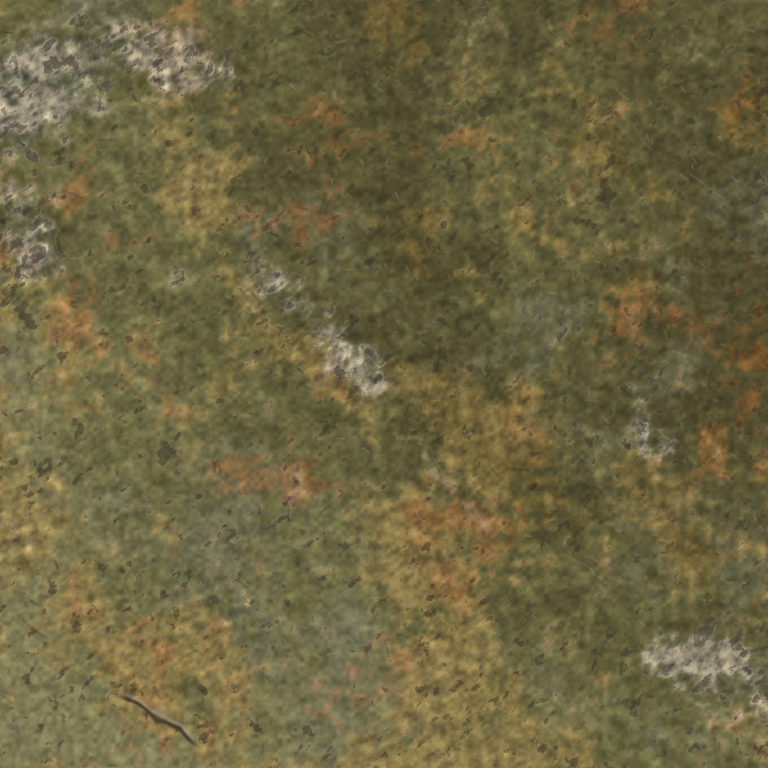
This texture is drawn by a Shadertoy shader. Its source:

```glsl
// Weathered olive slate with ochre veins, rust stains, pale mineral patches and scratches.

const vec3 DARK_OLIVE = vec3(0.320, 0.302, 0.185);
const vec3 MID_OLIVE = vec3(0.400, 0.390, 0.245);
const vec3 LIGHT_OLIVE = vec3(0.495, 0.478, 0.330);
const vec3 DEEP_OCHRE = vec3(0.435, 0.370, 0.200);
const vec3 OCHRE = vec3(0.550, 0.475, 0.285);
const vec3 RUST = vec3(0.520, 0.350, 0.195);
const vec3 GREY_GREEN = vec3(0.425, 0.425, 0.350);
const vec3 PALE = vec3(0.625, 0.580, 0.505);
const vec3 CRACK = vec3(0.190, 0.180, 0.145);

float hash(vec2 p) {
    return fract(sin(dot(p, vec2(127.1, 311.7))) * 43758.55);
}

float noise(vec2 p) {
    vec2 i = floor(p), f = fract(p);
    f = f * f * (3.0 - 2.0 * f);
    return mix(mix(hash(i), hash(i + vec2(1, 0)), f.x),
               mix(hash(i + vec2(0, 1)), hash(i + vec2(1, 1)), f.x), f.y);
}

mat2 rotation(float a) {
    return mat2(cos(a), sin(a), -sin(a), cos(a));
}

float fbm(vec2 p) {
    float sum = 0.0, amp = 0.5;
    for (int i = 0; i < 5; i++) {
        sum += amp * noise(p);
        p = rotation(0.6) * p * 2.03 + 17.3;
        amp *= 0.5;
    }
    return sum;
}

float segment(vec2 p, vec2 a, vec2 b) {
    vec2 pa = p - a, ba = b - a;
    return length(pa - ba * clamp(dot(pa, ba) / dot(ba, ba), 0.0, 1.0));
}

// Soft falloff around a segment: 1 on it, 0 beyond the radius
float band(vec2 p, vec2 a, vec2 b, float radius) {
    return 1.0 - smoothstep(0.0, radius, segment(p, a, b));
}

// Scattered short strokes, one candidate per cell
float strokes(vec2 p, float cells, float angle, float spread, float len, float width, float chance) {
    vec2 home = floor(p * cells);
    float mask = 0.0, blur = 1.3 / iResolution.y;
    for (int y = -1; y <= 1; y++)
    for (int x = -1; x <= 1; x++) {
        vec2 id = home + vec2(x, y);
        if (hash(id + 3.7) > chance) continue;
        vec2 center = (id + vec2(hash(id + 11.3), hash(id + 23.9))) / cells;
        float a = angle + spread * (hash(id + 31.1) - 0.5);
        vec2 reach = vec2(cos(a), sin(a)) * len * (0.2 + 0.8 * hash(id + 47.5));
        float d = segment(p, center - reach, center + reach);
        float strength = 0.3 + 0.7 * hash(id + 53.3);
        mask = max(mask, strength * (1.0 - smoothstep(width - blur, width + blur, d)));
    }
    return mask;
}

// Slope of the surface grain, lit from the upper left
float relief(vec2 p, float scale) {
    vec2 q = rotation(0.8) * p * vec2(scale, scale * 0.65);
    return fbm(q) - fbm(q + vec2(-0.2, 0.75));
}

void mainImage(out vec4 fragColor, in vec2 fragCoord) {
    vec2 p = fragCoord / iResolution.xy;
    vec2 wobble = vec2(fbm(p * 6.0 + 4.1), fbm(p * 6.0 + 31.7)) - 0.48;
    vec2 fine = vec2(noise(p * 55.0), noise(p * 55.0 + 9.0)) - 0.5;
    vec2 w = p + 0.10 * wobble + 0.018 * fine;
    float mottle = fbm(p * 28.0 + 7.0) - 0.48;
    float flecks = fbm(rotation(0.8) * p * vec2(95.0, 65.0) + 3.0) - 0.48;
    float grain = relief(p, 90.0);

    // Olive ground: dark upper right, lighter lower left
    float slope = dot(p - 0.5, vec2(-0.58, -0.42));
    float tone = 0.50 + 0.72 * slope + 0.75 * (fbm(w * 4.0 + 2.0) - 0.48) + 0.5 * mottle + 0.4 * flecks;
    vec3 color = mix(DARK_OLIVE, MID_OLIVE, smoothstep(0.08, 0.52, tone));
    color = mix(color, LIGHT_OLIVE, smoothstep(0.42, 0.84, tone));
    float cool = fbm(w * 7.0 + 61.0) + 0.5 * mottle + 0.4 * flecks;
    color = mix(color, GREY_GREEN, 0.45 * smoothstep(0.52, 0.75, cool));

    // Ochre veins
    float veins = band(w, vec2(0.20, 0.90), vec2(0.30, 0.69), 0.11);
    veins = max(veins, band(w, vec2(0.32, 0.64), vec2(0.62, 0.32), 0.05));
    veins = max(veins, band(w, vec2(0.56, 0.36), vec2(0.58, 0.02), 0.15));
    veins = max(veins, band(w, vec2(0.64, 0.41), vec2(0.82, 0.62), 0.05));
    vec2 along = rotation(0.85) * w * vec2(6.0, 9.0);
    float ochre = fbm(along + 13.0) + 0.25 * veins + 0.20 * slope + 0.6 * mottle + 0.5 * flecks;
    vec3 ochreColor = mix(DEEP_OCHRE, OCHRE, smoothstep(0.20, 0.70, tone + 0.2 * veins));
    color = mix(color, ochreColor, 0.85 * smoothstep(0.46, 0.74, ochre));

    // Rust stains
    float arc = band(w, vec2(0.87, 0.60), vec2(1.0, 0.54), 0.035);
    float rust = fbm(w * 10.0 + 83.0) + 0.07 * veins + 0.18 * arc + 0.5 * mottle + 0.5 * flecks;
    color = mix(color, RUST + 0.20 * (tone - 0.4), 0.65 * smoothstep(0.62, 0.88, rust));

    // Pale mineral patches
    float pale = band(w, vec2(0.02, 0.87), vec2(0.10, 0.92), 0.10);
    pale = max(pale, 0.7 * band(w, vec2(0.12, 0.94), vec2(0.27, 0.90), 0.08));
    pale = max(pale, 0.8 * band(w, vec2(0.0, 0.74), vec2(0.04, 0.69), 0.08));
    pale = max(pale, 0.55 * band(w, vec2(0.36, 0.63), vec2(0.44, 0.56), 0.055));
    pale = max(pale, 0.9 * band(w, vec2(0.45, 0.54), vec2(0.49, 0.53), 0.055));
    pale = max(pale, 0.6 * band(w, vec2(0.84, 0.50), vec2(0.88, 0.44), 0.04));
    pale = max(pale, 0.75 * band(w, vec2(0.90, 0.14), vec2(1.02, 0.10), 0.11));
    float crust = smoothstep(0.20, 0.80, pale + 0.9 * mottle + 0.8 * flecks);
    vec3 crustColor = mix(GREY_GREEN, PALE, smoothstep(-0.12, 0.16, flecks + mottle + 0.25 * pale - 0.10));
    color = mix(color, crustColor, 0.85 * crust);

    // Surface grain, rougher on crust and veins
    float rough = 0.38 + 0.50 * crust + 0.20 * smoothstep(0.5, 0.75, ochre);
    color *= 1.0 + rough * grain + 0.22 * (noise(p * 170.0) - 0.5);

    // Scratches, specks and dark pits
    color = mix(color, PALE, 0.35 * strokes(p + 0.01 * fine, 11.0, -0.9, 0.5, 0.035, 0.0009, 0.20));
    color = mix(color, PALE, 0.35 * strokes(p + 0.01 * fine, 60.0, -0.8, 1.6, 0.005, 0.0013, 0.20));
    color = mix(color, CRACK, 0.50 * strokes(p + 0.02 * fine, 45.0, 0.9, 3.1, 0.003, 0.0014, 0.20));
    float pits = smoothstep(0.17, 0.30, flecks - 0.3 * mottle + 0.10 * crust);
    color = mix(color, CRACK, 0.50 * pits);

    // Pale ridge and the long broken crack
    vec2 bent = p + 0.04 * wobble + 0.010 * fine;
    float ridge = band(bent, vec2(0.52, 0.44), vec2(0.63, 0.31), 0.013);
    color = mix(color, PALE, 0.45 * ridge * smoothstep(-0.10, 0.15, mottle + flecks));
    float broken = smoothstep(0.35, 0.65, noise(p * 26.0 + 5.0));
    float lip = band(bent - vec2(0.003, 0.004), vec2(0.03, 0.20), vec2(0.27, 0.01), 0.006);
    float crack = band(bent, vec2(0.03, 0.20), vec2(0.27, 0.01), 0.005);
    color = mix(color, PALE, 0.6 * lip * broken);
    color = mix(color, CRACK, 0.8 * crack * broken);

    fragColor = vec4(clamp(color, 0.0, 1.0), 1.0);
}
```
